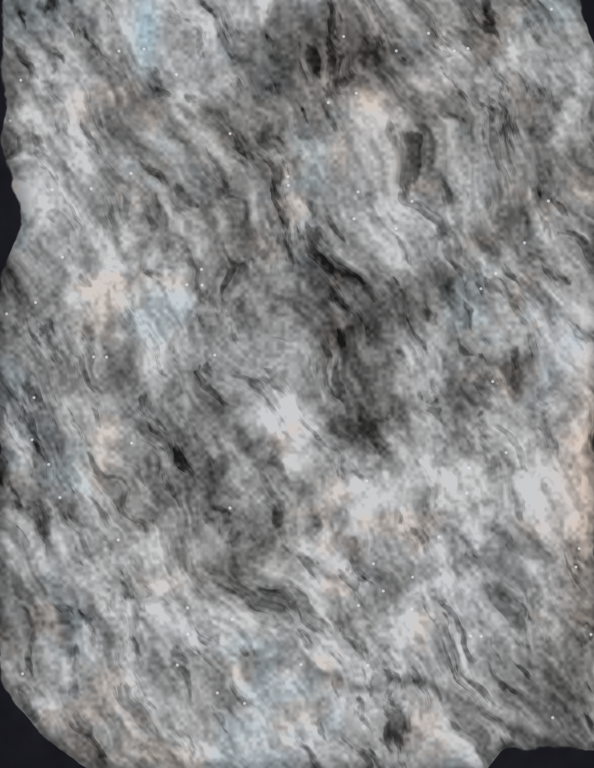
This texture is drawn by a Shadertoy shader. Its source:

```glsl
// A weathered grey schist: steep mineral fibres, chalky and sooty patches, a
// few glints, and a rough outline against black. Layered value noise is
// stretched along the fibres, then shaded by soft patches and creases.

#define FIBRE_ANGLE -1.05
#define FIBRE_STRETCH 0.36
#define BASE_TONE 0.555
#define CLOUD_CONTRAST 0.52
#define STREAK_CONTRAST 0.50
#define GRAIN_CONTRAST 0.30
#define PIT_DEPTH 0.20
#define CHALK_GAIN 0.17
#define SOOT_GAIN 0.17
#define BACKDROP vec3(0.10, 0.10, 0.125)

float hash(vec2 p) {
    return fract(sin(dot(p, vec2(127.1, 311.7))) * 43758.5453);
}

float noise(vec2 p) {
    vec2 cell = floor(p), f = fract(p);
    f = f * f * (3.0 - 2.0 * f);
    float low = mix(hash(cell), hash(cell + vec2(1, 0)), f.x);
    float high = mix(hash(cell + vec2(0, 1)), hash(cell + vec2(1, 1)), f.x);
    return mix(low, high, f.y);
}

float fbm(vec2 p) {
    float sum = 0.0, weight = 0.5;
    for (int i = 0; i < 4; i++) {
        sum += weight * noise(p);
        p = p * 2.03 + 17.3;
        weight *= 0.5;
    }
    return sum / 0.9375;
}

// Soft elliptical patch
float patchMask(vec2 p, vec2 centre, vec2 radius) {
    vec2 d = (p - centre) / radius;
    return exp(-dot(d, d));
}

// Positive inside the stone, in canvas heights
float stoneInset(vec2 p) {
    float rough = 0.022 * (fbm(p * 22.0) - 0.5);
    float notch = (p.y - 0.715) / 0.05;
    float corner = max(0.0, 1.0 - p.y / 0.13);
    float left = 0.034 * exp(-notch * notch) + 0.012 * smoothstep(0.70, 0.80, p.y)
               + 0.115 * corner * sqrt(corner) - 0.006;
    float right = 0.785 - 0.4 * max(0.0, p.y - 0.91);
    float base = 0.034 * smoothstep(0.625, 0.66, p.x) - 0.008;
    return min(min(p.x - left, right - p.x), p.y - base) + rough;
}

// Tiny bright mica flakes
float glints(vec2 p) {
    vec2 cell = floor(p * 55.0), f = fract(p * 55.0) - 0.5;
    vec2 shift = 0.5 * vec2(hash(cell + 3.1), hash(cell + 8.7)) - 0.25;
    return step(0.975, hash(cell)) * (1.0 - smoothstep(0.04, 0.17, length(f - shift)));
}

void mainImage(out vec4 fragColor, in vec2 fragCoord) {
    vec2 p = fragCoord / iResolution.y;

    // Warped coordinates: x runs along the fibres, y across them
    vec2 bend = vec2(fbm(p * 7.0), fbm(p * 7.0 + 31.0)) - 0.5;
    vec2 w = p + 0.09 * bend;
    vec2 along = vec2(cos(FIBRE_ANGLE), sin(FIBRE_ANGLE));
    vec2 q = vec2(dot(w, along) * FIBRE_STRETCH, dot(w, vec2(-along.y, along.x)));

    // Clouds, streaks and fine grain
    float cloud = fbm(w * 11.0 + 5.0);
    float streak = fbm(q * 46.0 + 2.0);
    float grain = 0.5 * noise(q * 165.0) + 0.5 * noise(p * 190.0);
    float tone = BASE_TONE + CLOUD_CONTRAST * (cloud - 0.5)
               + STREAK_CONTRAST * (streak - 0.5) + GRAIN_CONTRAST * (grain - 0.5);

    // Chalky patches with crumbled rims
    float chalk = patchMask(w, vec2(0.16, 0.65), vec2(0.10, 0.09))
                + patchMask(w, vec2(0.61, 0.36), vec2(0.11, 0.05))
                + patchMask(w, vec2(0.20, 0.25), vec2(0.08, 0.06))
                + patchMask(w, vec2(0.33, 0.45), vec2(0.025, 0.018));
    float crumbs = smoothstep(0.56, 0.72, fbm(w * 19.0 + 40.0));
    chalk = min(chalk, 1.0) * smoothstep(0.28, 0.58, fbm(p * 28.0)) + 0.55 * crumbs;
    tone += CHALK_GAIN * chalk;

    // Sooty patches and the shaded left face
    float soot = patchMask(w, vec2(0.41, 0.60), vec2(0.08, 0.06))
               + patchMask(w, vec2(0.45, 0.46), vec2(0.05, 0.03))
               + patchMask(w, vec2(0.66, 0.27), vec2(0.09, 0.05))
               + patchMask(w, vec2(0.25, 0.43), vec2(0.05, 0.07))
               + 0.7 * patchMask(w, vec2(0.41, 0.93), vec2(0.16, 0.07));
    float face = (1.0 - smoothstep(0.07, 0.12, w.x)) * smoothstep(0.12, 0.22, p.y)
               * (1.0 - smoothstep(0.60, 0.72, p.y));
    tone -= SOOT_GAIN * (min(soot, 1.0) + 0.6 * face);

    // Slender pits between fibres, and a ragged crease near the base
    float pits = smoothstep(0.58, 0.76, fbm(q * vec2(72.0, 60.0) + 90.0));
    tone -= PIT_DEPTH * pits * (1.0 - 0.6 * min(chalk, 1.0));
    float creaseGap = w.y - 0.13 + 0.28 * (w.x - 0.38);
    float crease = exp(-pow(creaseGap / 0.009, 2.0)) * smoothstep(0.34, 0.42, w.x);
    tone -= 0.22 * crease * smoothstep(0.3, 0.6, streak);
    tone = clamp(tone, 0.10, 0.80);

    // Near-neutral tint with rust and blue stains
    vec3 color = tone * mix(vec3(1.005, 1.0, 0.985), vec3(0.99, 1.0, 1.02), cloud);
    float rust = patchMask(w, vec2(0.77, 0.38), vec2(0.04, 0.14))
               + 0.6 * patchMask(w, vec2(0.45, 0.90), vec2(0.12, 0.10)) * streak
               + 0.5 * smoothstep(0.60, 0.75, fbm(p * 16.0 + 70.0));
    color *= mix(vec3(1.0), vec3(1.06, 0.98, 0.92), min(rust, 1.0));
    float blue = patchMask(p, vec2(0.19, 0.96), vec2(0.018, 0.055))
               + 0.4 * smoothstep(0.60, 0.75, fbm(p * 10.0 + 120.0));
    color *= mix(vec3(1.0), vec3(0.90, 1.01, 1.06), min(blue, 1.0));
    color = mix(color, vec3(0.90, 0.90, 0.92), 0.75 * glints(p));

    // Rounded, darker rim and backdrop
    float inset = stoneInset(p);
    color *= mix(0.72, 1.0, smoothstep(0.0, 0.025, inset));
    float edge = 1.5 / iResolution.y;
    vec3 backdrop = BACKDROP + 0.04 * (fbm(p * 40.0) - 0.5);
    fragColor = vec4(mix(backdrop, color, smoothstep(-edge, edge, inset)), 1.0);
}
```
